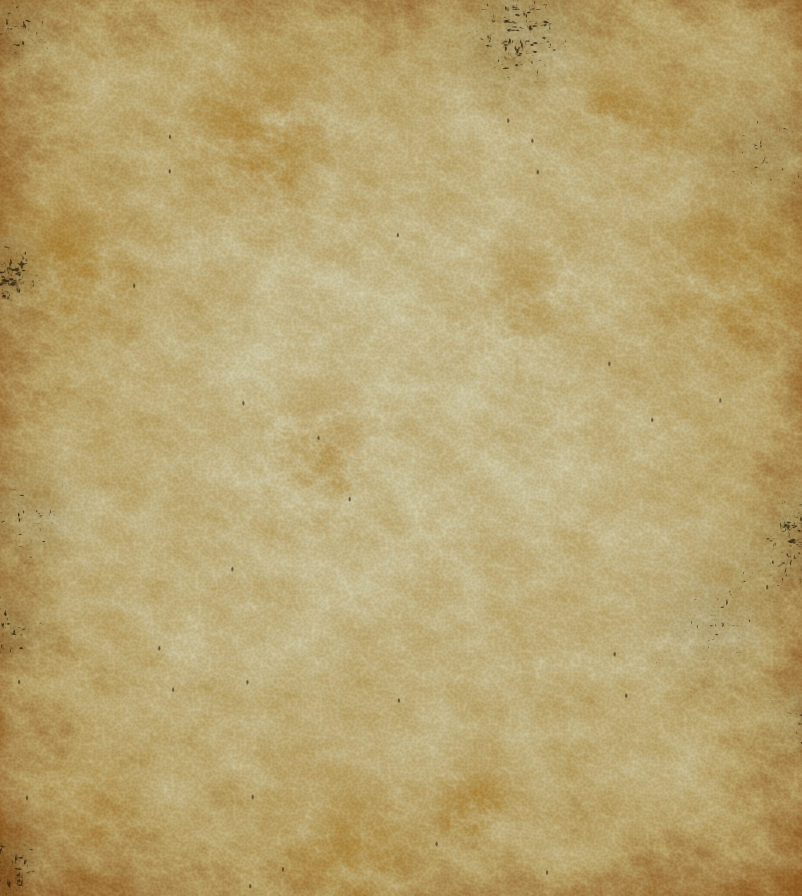
Give the GLSL for this texture, as a Shadertoy shader.

```glsl
#define PALE vec3(0.785, 0.745, 0.585)
#define TAN vec3(0.72, 0.63, 0.40)
#define BROWN vec3(0.60, 0.425, 0.20)
#define GOLD vec3(0.66, 0.50, 0.20)
#define INK vec3(0.19, 0.13, 0.05)
#define MOTTLE 0.085
#define GRAIN 0.014
#define EDGE_WIDTH 0.042
#define EDGE_TONE 0.34

// Stains and grime: centre, radius, strength
const vec4 STAINS[10] = vec4[10](
    vec4(0.29, 0.87, 0.075, 0.60), vec4(0.35, 0.52, 0.055, 0.42),
    vec4(0.53, 0.12, 0.035, 0.65), vec4(0.39, 0.06, 0.075, 0.50),
    vec4(0.07, 0.72, 0.065, 0.65), vec4(0.83, 0.71, 0.080, 0.55),
    vec4(0.68, 0.90, 0.025, 0.50), vec4(0.59, 0.69, 0.060, 0.32),
    vec4(0.74, 0.87, 0.045, 0.40), vec4(0.10, 0.11, 0.050, 0.35));
const vec4 GRIME[10] = vec4[10](
    vec4(0.58, 0.97, 0.065, 0.90), vec4(0.01, 0.69, 0.040, 1.15),
    vec4(0.02, 0.43, 0.050, 0.75), vec4(0.89, 0.40, 0.050, 0.95),
    vec4(0.80, 0.31, 0.065, 0.65), vec4(0.01, 0.03, 0.045, 1.00),
    vec4(0.90, 0.20, 0.040, 0.95), vec4(0.86, 0.83, 0.070, 0.60),
    vec4(0.01, 0.97, 0.050, 0.75), vec4(0.01, 0.30, 0.045, 0.75));

vec2 hash2(vec2 p) {
    vec3 q = fract(p.xyx * vec3(0.1031, 0.1030, 0.0973));
    q += dot(q, q.yzx + 33.33);
    return fract((q.xx + q.yz) * q.zy);
}

// Distance to the nearest scattered point
float cellular(vec2 p) {
    vec2 cell = floor(p), local = fract(p);
    float nearest = 2.0;
    for (int y = -1; y <= 1; y++)
        for (int x = -1; x <= 1; x++) {
            vec2 offset = vec2(x, y);
            vec2 away = offset + hash2(cell + offset + 200.0) - local;
            nearest = min(nearest, dot(away, away));
        }
    return sqrt(nearest);
}

// Octaves of cellular noise, scaled to about unit deviation
float mottle(vec2 p, int octaves) {
    float sum = 0.0, power = 0.0, weight = 1.0;
    mat2 turn = mat2(0.92, 0.39, -0.39, 0.92);
    for (int i = 0; i < octaves; i++) {
        sum += weight * (0.46 - cellular(p));
        power += weight * weight;
        weight *= 0.78;
        p = p * 2.1 + 17.3;
        if (i == 1) p = turn * p;
    }
    return sum / (0.18 * sqrt(power));
}

// Broad clouds from warped sines
float clouds(vec2 p) {
    float sum = 0.0, weight = 0.5;
    for (int i = 0; i < 4; i++) {
        p += 0.55 * sin(p.yx * 1.3 + vec2(1.7, 4.1));
        sum += weight * sin(p.x + 0.6) * sin(p.y + 2.2);
        p = mat2(1.4, 1.1, -1.1, 1.4) * p;
        weight *= 0.65;
    }
    return sum;
}

float patches(vec2 p, vec4 spots[10]) {
    float sum = 0.0;
    for (int i = 0; i < 10; i++) {
        vec2 d = (p - spots[i].xy) / spots[i].z;
        sum += spots[i].w * exp(-dot(d, d));
    }
    return sum;
}

void mainImage(out vec4 fragColor, in vec2 fragCoord) {
    vec2 p = fragCoord / iResolution.y;
    float aspect = iResolution.x / iResolution.y;

    // Fibres lean gently down to the right
    vec2 fibre = mat2(0.91, 0.41, -0.41, 0.91) * p * vec2(1.0, 1.0);
    fibre = vec2(dot(p, vec2(0.91, -0.41)) * 0.65, dot(p, vec2(0.41, 0.91)));
    float mottling = mottle(fibre * 17.0, 5);
    float cloud = clouds(p * 9.0);

    // Pale middle, darkened rim
    vec2 q = (p - vec2(0.46, 0.52)) / vec2(0.45, 0.52);
    vec2 rim = min(p, vec2(aspect, 1.0) - p);
    float edge = exp(-rim.x / EDGE_WIDTH) + 0.75 * exp(-rim.y / EDGE_WIDTH);
    float tone = 0.07 + 0.52 * (1.0 - exp(-0.9 * dot(q, q)));
    tone += EDGE_TONE * edge * (1.0 + 0.5 * cloud) + 0.10 * cloud + MOTTLE * mottling;
    vec3 color = mix(PALE, TAN, clamp(tone * 2.0, -0.2, 1.0));
    color = mix(color, BROWN, clamp(tone * 2.0 - 1.0, 0.0, 1.25));

    // Golden stains with ragged borders
    vec2 ragged = p + 0.012 * vec2(cloud, mottling * 0.6);
    float stain = patches(ragged, STAINS) * (0.8 + 0.22 * mottling);
    color = mix(color, GOLD, clamp(stain, 0.0, 0.85));

    // Cracked grime along horizontal and vertical strokes
    float strokes = max(mottle(p * vec2(38.0, 80.0), 3), mottle(p.yx * vec2(38.0, 80.0) + 9.0, 3));
    float grime = patches(ragged, GRIME);
    color *= 1.0 - 0.10 * min(grime, 1.0);
    float ink = smoothstep(0.7, 2.5, strokes + 3.0 * (min(grime, 1.1) - 1.0));
    color = mix(color, INK, 0.85 * ink);

    // Sparse specks and fine grain
    vec2 grid = p * 24.0, cell = floor(grid);
    vec2 seed = hash2(cell + 71.0);
    float speck = length((fract(grid) - 0.2 - 0.6 * seed) * vec2(1.5, 0.8));
    color = mix(color, INK, 0.6 * step(0.94, hash2(cell + 5.0).x) * (1.0 - smoothstep(0.02, 0.07, speck)));
    color += GRAIN * (cellular(p * 260.0) - 0.46) / 0.18;

    fragColor = vec4(clamp(color, 0.0, 1.0), 1.0);
}
```
